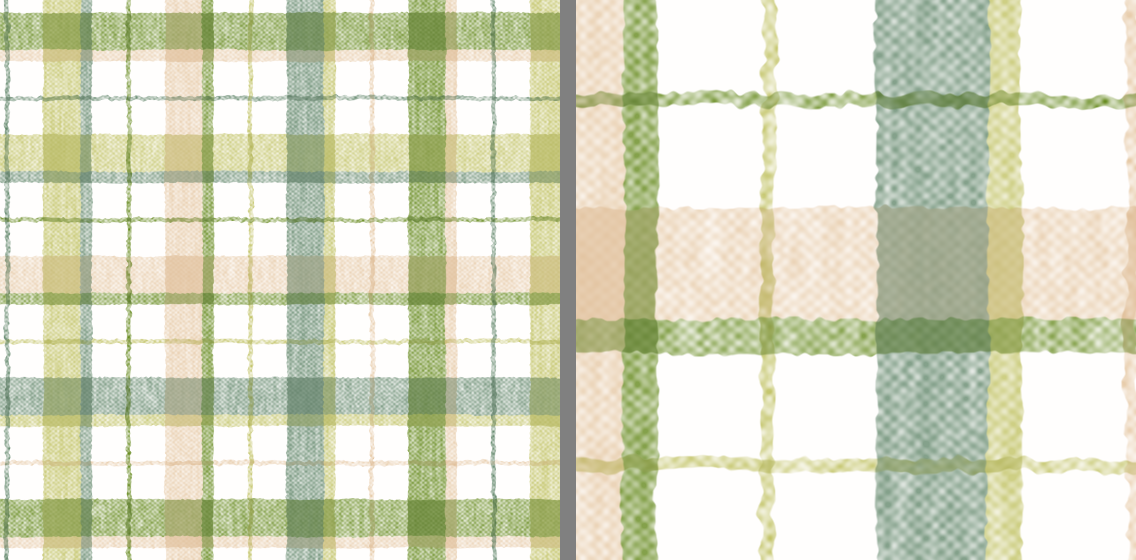
Left: the whole. Right: its middle third, enlarged.
Give the GLSL for this pattern, as a WebGL 1 fragment shader.

```glsl
precision highp float;

uniform vec2 u_resolution;

const float PI = 3.14159265;
const float PITCH = 0.2172;       // distance between stripe groups
const float WIDE_END = 0.0664;    // wide band, then narrow band
const float NARROW_END = 0.0866;
const float LINE_CENTER = 0.1525; // thin line in the open gap
const float LINE_HALF = 0.0038;
const vec3 PAPER = vec3(1.0, 0.995, 0.993);

float hash(vec2 p) {
  return fract(sin(dot(p, vec2(127.1, 311.7))) * 43758.5453);
}

float noise(vec2 p) {
  vec2 i = floor(p);
  vec2 f = fract(p);
  f = f * f * (3.0 - 2.0 * f);
  float low = mix(hash(i), hash(i + vec2(1.0, 0.0)), f.x);
  float high = mix(hash(i + vec2(0.0, 1.0)), hash(i + vec2(1.0, 1.0)), f.x);
  return mix(low, high, f.y);
}

// Noise centred on zero
float jitter(vec2 p) {
  return noise(p) - 0.5;
}

float span(float x, float lo, float hi, float soft) {
  return smoothstep(lo - soft, lo + soft, x) - smoothstep(hi - soft, hi + soft, x);
}

// Cycle of four dyes: lime, peach, teal, green
vec3 dye(float index) {
  float k = mod(index, 4.0);
  vec3 lime = vec3(0.875, 0.880, 0.690);
  vec3 peach = vec3(0.950, 0.895, 0.825);
  vec3 teal = vec3(0.690, 0.765, 0.710);
  vec3 green = vec3(0.690, 0.765, 0.545);
  vec3 warm = mix(lime, peach, step(0.5, k));
  vec3 cool = mix(teal, green, step(2.5, k));
  return mix(warm, cool, step(1.5, k));
}

// Stripe colour in rgb, coverage in alpha
vec4 stripes(float across, float along, float seed, float soft) {
  vec2 edge = vec2(along, across);
  float ragged = 0.0026 * jitter(edge * vec2(230.0, 60.0) + seed);
  float drift = 0.0032 * jitter(edge * vec2(22.0, 40.0) + seed);
  float x = across + ragged + drift;

  float cell = x / PITCH + 0.15;
  float k = floor(cell);
  float local = (fract(cell) - 0.15) * PITCH;

  float band = span(local, 0.0, NARROW_END, soft);
  float twist = 0.0034 * jitter(vec2(along * 125.0, k + seed));
  float line = span(local + twist, LINE_CENTER - LINE_HALF, LINE_CENTER + LINE_HALF, soft);
  line *= 0.6 + 0.75 * noise(edge * vec2(210.0, 280.0) + seed);

  float inNarrow = smoothstep(WIDE_END - soft, WIDE_END + soft, local);
  vec3 color = mix(dye(k), dye(k + 2.0), inNarrow);
  color = mix(color, dye(k + 3.0), step(0.12, local));
  return vec4(color, band + line);
}

// Cloth texture: interlaced stitches, worn specks and long thread streaks
float grain(vec2 p, vec2 streakScale, float seed) {
  vec2 q = p + 0.0014 * vec2(jitter(p * 90.0), jitter(p * 90.0 + 37.0));
  float stitch = sin(q.x * PI * 215.0) * sin(q.y * PI * 250.0);
  float specks = jitter(p * vec2(270.0, 240.0) + seed);
  float streaks = jitter(p * streakScale + seed);
  return 0.30 * stitch + 0.50 * specks + 0.45 * streaks;
}

// Grain fades where the crossing stripe fills the gaps
vec3 ink(vec4 layer, float density, float texture, float crossing) {
  float fill = density + texture * (1.0 - 0.78 * crossing);
  return mix(vec3(1.0), layer.rgb, layer.a * clamp(fill, 0.1, 1.55));
}

void main() {
  vec2 p = gl_FragCoord.xy / u_resolution;
  float soft = max(0.0008, 0.75 / min(u_resolution.x, u_resolution.y));

  vec4 warp = stripes(p.x - 0.0775, p.y, 11.0, soft);
  vec4 weft = stripes(1.0 - p.y - 0.2400, p.x, 53.0, soft);

  float warpGrain = grain(p, vec2(260.0, 18.0), 5.0);
  float weftGrain = grain(p, vec2(230.0, 45.0), 71.0);

  vec3 color = PAPER;
  color *= ink(warp, 1.08, warpGrain, clamp(weft.a, 0.0, 1.0));
  color *= ink(weft, 0.95, weftGrain, clamp(warp.a, 0.0, 1.0));

  gl_FragColor = vec4(color, 1.0);
}
```
